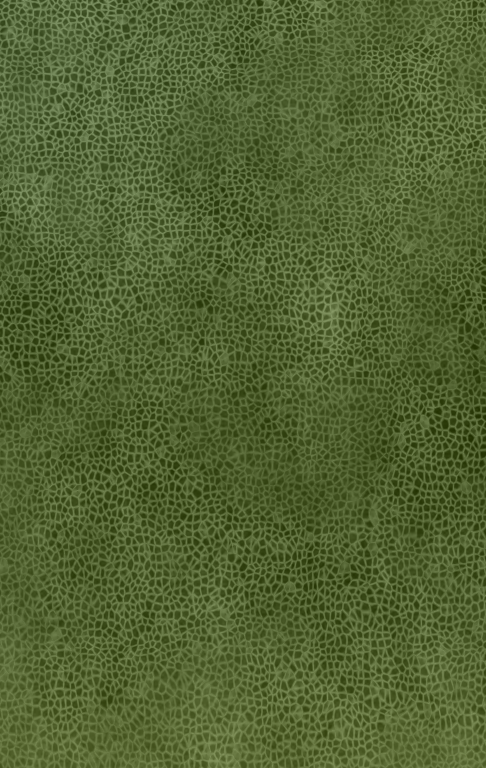
Reproduce this texture procedurally as a WebGL 2 fragment shader.

```glsl
#version 300 es
precision highp float;
// Green grained leather: small dark pebbles parted by pale creases, with soft worn patches.
uniform vec2 u_resolution;
out vec4 fragColor;

float hash(vec2 p) {
  return fract(sin(dot(p, vec2(127.1, 311.7))) * 43758.5453);
}

vec2 hash2(vec2 p) {
  return vec2(hash(p), hash(p + 57.3));
}

float noise(vec2 p) {
  vec2 i = floor(p), f = fract(p);
  f = f * f * (3.0 - 2.0 * f);
  return mix(mix(hash(i), hash(i + vec2(1, 0)), f.x),
             mix(hash(i + vec2(0, 1)), hash(i + vec2(1, 1)), f.x), f.y);
}

float fbm(vec2 p) {
  float sum = 0.0, weight = 0.5;
  for (int i = 0; i < 4; i++) {
    sum += weight * noise(p);
    p = mat2(1.6, 1.2, -1.2, 1.6) * p + 7.1;
    weight *= 0.5;
  }
  return sum / 0.9375;
}

// Gap between the two nearest pebble centres (x) and a random value per pebble (y).
vec2 pebbles(vec2 p) {
  vec2 cell = floor(p), nearest = cell;
  float d1 = 9.0, d2 = 9.0;
  for (int y = -1; y <= 1; y++) {
    for (int x = -1; x <= 1; x++) {
      vec2 id = cell + vec2(x, y);
      float d = length(id + 0.08 + 0.84 * hash2(id) - p);
      if (d < d1) {
        d2 = d1;
        d1 = d;
        nearest = id;
      } else {
        d2 = min(d2, d);
      }
    }
  }
  return vec2(d2 - d1, hash(nearest + 19.7));
}

void main() {
  vec2 uv = gl_FragCoord.xy / u_resolution;
  vec2 p = gl_FragCoord.xy / u_resolution.y;

  // Pebbles are rounder at the top and drawn out vertically lower down.
  vec2 skin = vec2(p.x, p.y * (0.72 + 0.13 * p.y));
  skin += 0.016 * (vec2(fbm(p * 9.0), fbm(p * 9.0 + 31.0)) - 0.5);
  skin += 0.004 * (vec2(noise(p * 48.0), noise(p * 48.0 + 13.0)) - 0.5);
  vec2 grain = pebbles(skin * 122.0);

  // Pale creases, worn faint in places and crisper toward the top.
  float crease = 1.0 - smoothstep(0.0, 0.55, grain.x);
  float wear = smoothstep(0.3, 0.7, fbm(p * 11.0 + 4.0));
  float relief = mix(0.42, 0.72, wear) * mix(0.85, 1.1, uv.y);

  // Broad light: sheen at upper left, pale foot, darker sides halfway up.
  float sheen = smoothstep(0.75, 0.0, length((uv - vec2(0.05, 0.93)) * vec2(0.8, 1.3)));
  float foot = smoothstep(0.22, 0.0, uv.y);
  float sides = smoothstep(0.2, 0.55, abs(uv.x - 0.5)) * smoothstep(0.45, 0.0, abs(uv.y - 0.48));
  float tone = 0.45 + 0.13 * sheen + 0.09 * foot - 0.12 * sides;

  // Mottled dye, streaks along the hide, and fine surface texture.
  tone += 0.42 * (fbm(p * vec2(7.0, 5.0) + 2.0) - 0.5);
  tone += 0.24 * (fbm(p * vec2(42.0, 20.0) + 8.0) - 0.5);
  tone += relief * (crease - 0.42);
  tone += 0.14 * (grain.y - 0.5);
  tone += 0.18 * (noise(p * 330.0) - 0.5);

  vec3 color = mix(vec3(0.17, 0.23, 0.04), vec3(0.47, 0.54, 0.34), clamp(tone, -0.12, 1.2));
  color += vec3(-0.01, 0.0, 0.02) * sheen + vec3(0.01, 0.005, -0.01) * foot;
  fragColor = vec4(clamp(color, 0.0, 1.0), 1.0);
}
```
